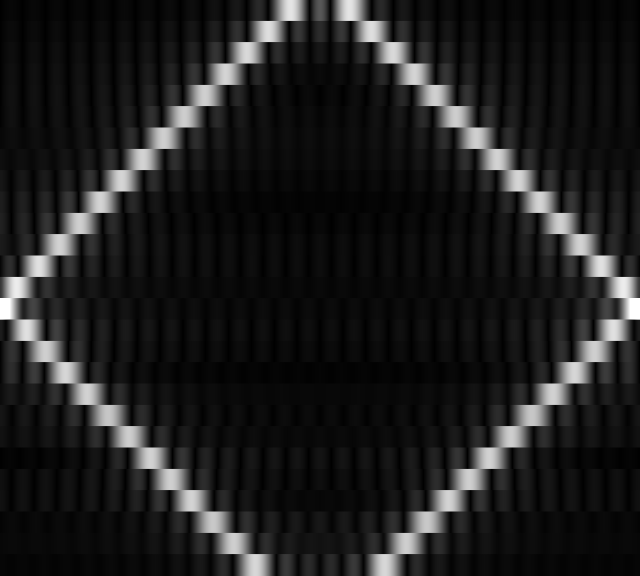
Write a WebGL 1 fragment shader that draws this background.

```glsl
precision highp float;
// A stepped spectrogram: each row is the magnitude spectrum of a short cosine.
// Its frequency climbs row by row and folds at the sides, drawing a diamond,
// while the side lobes of the two mirrored peaks interfere as faint ripples.

uniform vec2 u_resolution;

const float PI = 3.14159265;
const float SAMPLES = 28.0;
const float ROWS = 27.0;

// Normalised spectrum of a rectangular window.
float windowLobe(float offset) {
  float base = sin(PI * offset);
  if (abs(base) < 0.0001) return cos(PI * SAMPLES * offset) * cos(PI * offset);
  return sin(PI * SAMPLES * offset) / (SAMPLES * base);
}

// Magnitude at a signed frequency for one row of the sweep.
float spectrum(float frequency, float row) {
  float tone = 0.0482 + 0.03268 * row;
  float phase = 0.0213 * row * row;
  float positive = windowLobe(frequency - tone);
  float negative = windowLobe(frequency + tone);
  vec2 total = vec2(cos(phase) * (positive + negative),
                    sin(phase) * (positive - negative));
  return 0.81 * length(total);
}

void main() {
  vec2 uv = gl_FragCoord.xy / u_resolution;
  float frequency = uv.x - 0.5;

  // Rows count downward from the top; blend one pixel at each border.
  float position = (1.0 - uv.y) * ROWS;
  float row = floor(position);
  float pixel = ROWS / u_resolution.y;
  float nextRow = min(row + 1.0, ROWS - 1.0);
  float border = smoothstep(1.0 - pixel, 1.0, fract(position));
  float level = mix(spectrum(frequency, row), spectrum(frequency, nextRow), border);

  gl_FragColor = vec4(vec3(clamp(level, 0.0, 1.0)), 1.0);
}
```
